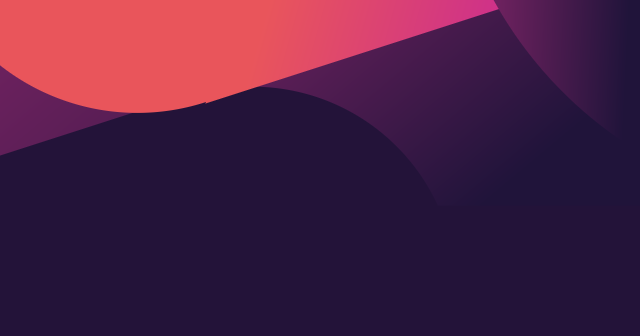
Reproduce this background procedurally as a Shadertoy shader.

```glsl
// Draws a dark violet backdrop with a coral swoosh and fading purple curves.

// Lengths are in canvas heights, origin at the lower left.
const float ASPECT = 1.9104;

const vec3 NIGHT  = vec3(0.137, 0.075, 0.224);
const vec3 NAVY   = vec3(0.125, 0.077, 0.228);
const vec3 PURPLE = vec3(0.425, 0.130, 0.369);
const vec3 CORAL  = vec3(0.914, 0.335, 0.357);
const vec3 PINK   = vec3(0.812, 0.196, 0.533);

const float SLOPE        = 0.321;   // shared tilt of the straight edges
const float SWOOSH_BASE  = 0.495;   // height of the swoosh edge at x = 0
const float WEDGE_BASE   = 0.537;   // height of the wedge edge at x = 0
const vec2  BOWL_CENTER  = vec2(0.410, 1.328);
const float BOWL_RADIUS  = 0.664;
const float BOWL_JOIN    = 0.614;   // where the bowl meets the straight edge
const vec2  HILL_CENTER  = vec2(0.754, 0.133);
const float HILL_RADIUS  = 0.609;
const float BAND_FLOOR   = 0.388;
const vec2  CORNER_CENTER = vec2(2.540, 1.590);
const float CORNER_RADIUS = 1.219;

const vec2 SHADE_DIR = vec2(0.64, -0.77);
const vec2 GLOW_DIR  = vec2(0.96, -0.27);

float circle(vec2 p, vec2 center, float radius) {
    return length(p - center) - radius;
}

// Signed distance to the area above a tilted line.
float aboveLine(vec2 p, float base) {
    return (base + SLOPE * p.x - p.y) / length(vec2(SLOPE, 1.0));
}

float ramp(float from, float to, float x) {
    return clamp((x - from) / (to - from), 0.0, 1.0);
}

// Antialiased coverage of a signed distance.
float cover(float d) {
    return clamp(0.5 - d * iResolution.y, 0.0, 1.0);
}

void mainImage(out vec4 fragColor, in vec2 fragCoord) {
    vec2 p = fragCoord / iResolution.xy * vec2(ASPECT, 1.0);
    vec2 fromTop = p - vec2(0.0, 1.0);
    float shade = dot(fromTop, SHADE_DIR);
    vec3 color = NIGHT;

    // Purple wedge at the left
    vec3 wedgeColor = mix(PURPLE, NAVY, 0.25 * ramp(0.124, 0.498, shade));
    color = mix(color, wedgeColor, cover(aboveLine(p, WEDGE_BASE)));

    // Fading band beyond the dark hill
    float band = max(-circle(p, HILL_CENTER, HILL_RADIUS), BAND_FLOOR - p.y);
    band = max(band, HILL_CENTER.x - p.x);
    vec3 bandColor = mix(PURPLE, NAVY, mix(0.25, 1.0, ramp(0.706, 1.393, shade)));
    color = mix(color, bandColor, cover(band));

    // Coral swoosh: round bowl joined to a straight edge
    float edge = max(aboveLine(p, SWOOSH_BASE), BOWL_JOIN - p.x);
    float swoosh = min(circle(p, BOWL_CENTER, BOWL_RADIUS), edge);
    vec3 swooshColor = mix(CORAL, PINK, ramp(0.77, 1.42, dot(fromTop, GLOW_DIR)));
    color = mix(color, swooshColor, cover(swoosh));

    // Large disc in the upper right corner, fading sideways
    float fade = ramp(1.49, 1.88, p.x - 0.05 * fromTop.y);
    vec3 cornerColor = mix(PURPLE, NAVY, fade);
    color = mix(color, cornerColor, cover(circle(p, CORNER_CENTER, CORNER_RADIUS)));

    fragColor = vec4(color, 1.0);
}
```
